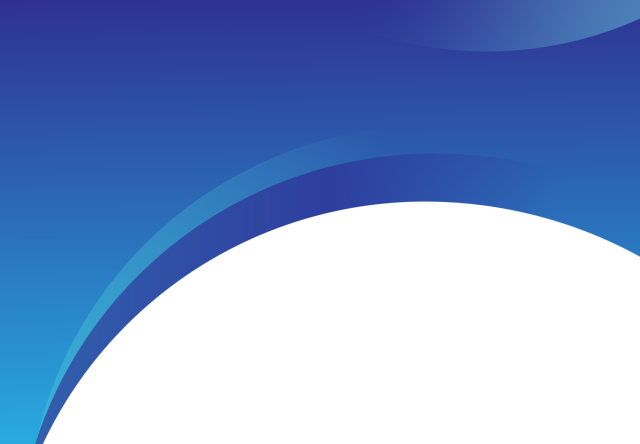
Write a Shadertoy shader that draws this background.

```glsl
// Blue gradient backdrop with sweeping crescent arcs above a large white dome.

// Soft-edged coverage of a disc; "stretch" flattens the right half when below 1.
float disc(vec2 p, vec2 center, float radius, float stretch) {
    vec2 d = p - center;
    d.x = min(d.x, d.x * stretch);
    float edge = 0.75 / iResolution.y;
    return 1.0 - smoothstep(-edge, edge, length(d) - radius);
}

void mainImage(out vec4 fragColor, in vec2 fragCoord) {
    // Canvas-height units, origin at the lower left
    vec2 p = fragCoord / iResolution.y;

    // Slightly tilted sky gradient, indigo to cyan
    vec3 indigo = vec3(0.18, 0.19, 0.57);
    vec3 cyan = vec3(0.155, 0.667, 0.882);
    float depth = clamp(1.0 - p.y + 0.015 * p.x, 0.0, 1.0);
    vec3 sky = mix(indigo, cyan, depth);
    vec3 color = sky;

    // Pale lens in the upper right, fading toward the left
    float lens = disc(p, vec2(1.096, 1.725), 0.841, 1.0);
    float lensFade = smoothstep(0.80, 1.55, p.x) * 0.75;
    color = mix(color, vec3(0.35, 0.62, 0.78), lens * lensFade);

    // Thin teal crescent, brightest at its lower tip
    float crescent = disc(p, vec2(0.971, -0.195), 0.912, 1.0);
    float crescentFade = 0.57 * (1.0 - clamp((p.x - 0.08) / 0.78, 0.0, 1.0));
    color = mix(color, vec3(0.27, 0.74, 0.82), crescent * crescentFade);

    // Dark band that dissolves into the sky on the right
    float band = disc(p, vec2(0.976, -0.288), 0.942, 0.92);
    vec3 bandColor = mix(vec3(0.195, 0.37, 0.675), vec3(0.18, 0.245, 0.62),
                         clamp((p.x - 0.08) / 0.65, 0.0, 1.0));
    float bandFade = 1.0 - clamp((p.x - 0.75) / 0.50, 0.0, 1.0);
    color = mix(color, mix(sky, bandColor, bandFade), band);

    // White dome
    float dome = disc(p, vec2(0.957, -0.405), 0.951, 0.97);
    color = mix(color, vec3(1.0), dome);

    fragColor = vec4(color, 1.0);
}
```
